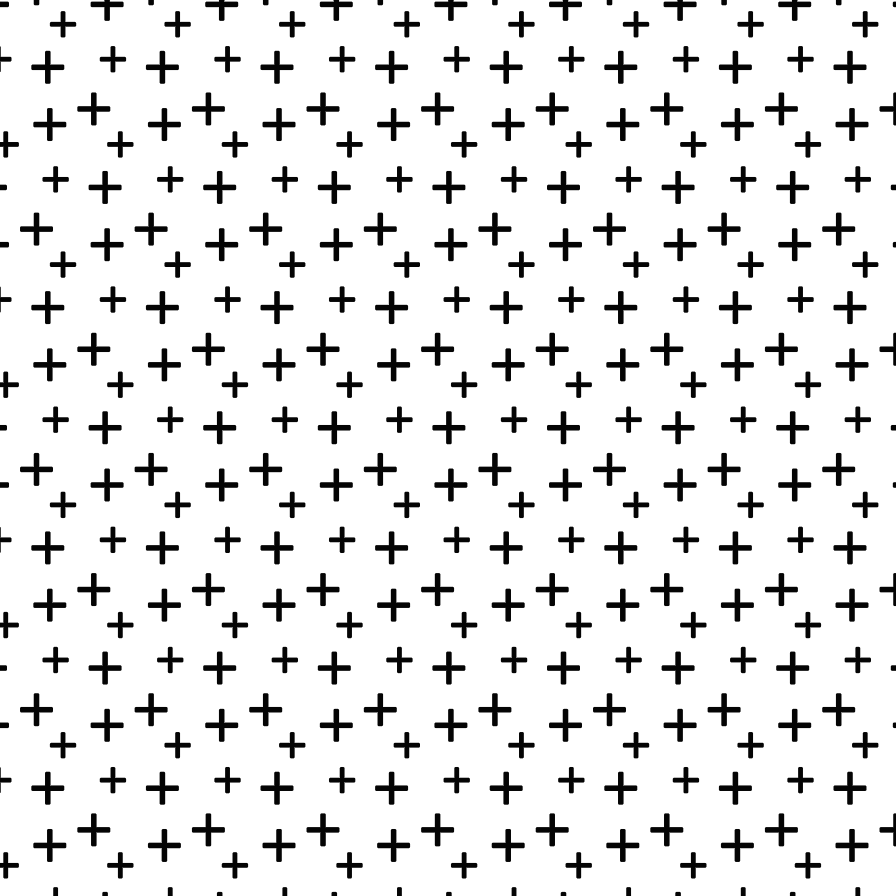
A Shadertoy shader for this pattern:

```glsl
float roundedBar(vec2 p, vec2 halfSize, float radius) {
    vec2 q = abs(p) - halfSize + radius;
    return length(max(q, 0.0)) + min(max(q.x, q.y), 0.0) - radius;
}

// Plus sign: x of arm is its half length, y its half thickness
float plusSign(vec2 p, vec2 arm) {
    return min(roundedBar(p, arm, 0.0017), roundedBar(p, arm.yx, 0.0017));
}

// Wrap into the nearest cell of a half-drop brick lattice
vec2 brickRepeat(vec2 p, vec2 cell) {
    float row = round(p.y / cell.y);
    p.x -= 0.5 * cell.x * row;
    return p - cell * round(p / cell);
}

void mainImage(out vec4 fragColor, in vec2 fragCoord) {
    vec2 uv = fragCoord / iResolution.y;
    float pixel = 1.0 / iResolution.y;

    // Each cell holds three large and two small signs: centre, then size
    vec3 signs[5] = vec3[5](
        vec3( 0.0000,  0.0000, 1.0),
        vec3(-0.0491, -0.0174, 1.0),
        vec3( 0.0296, -0.0396, 0.0),
        vec3(-0.0426, -0.0786, 0.0),
        vec3( 0.0126, -0.0876, 1.0));

    float dist = 1.0;
    for (int i = 0; i < 5; i++) {
        vec2 p = brickRepeat(uv - vec2(0.4884, 0.6102) - signs[i].xy, vec2(0.1279, 0.1341));
        vec2 arm = mix(vec2(0.0147, 0.0027), vec2(0.0184, 0.0031), signs[i].z);
        dist = min(dist, plusSign(p, arm));
    }

    // Ink on white paper with a one-pixel soft edge
    float ink = clamp(0.5 - dist / pixel, 0.0, 1.0);
    fragColor = vec4(mix(vec3(1.0), vec3(0.015), ink), 1.0);
}
```
